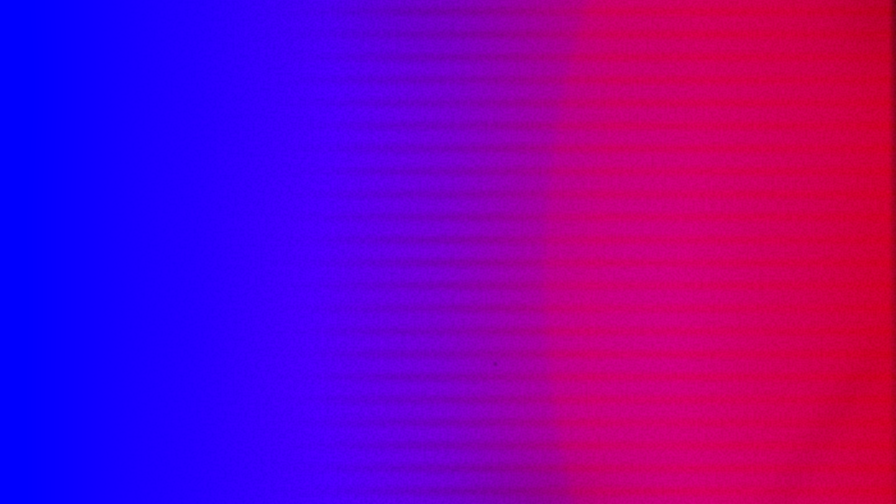
This background is drawn by a WebGL 2 fragment shader. Its source:

```glsl
#version 300 es
precision highp float;
// Blue to crimson screen glow with soft horizontal scan bands and fine grain.

uniform vec2 u_resolution;
out vec4 fragColor;

vec2 hashGradient(vec2 cell) {
    vec3 h = fract(cell.xyx * vec3(0.1031, 0.1030, 0.0973));
    h += dot(h, h.yzx + 33.33);
    float angle = 6.2832 * fract((h.x + h.y) * h.z);
    return vec2(cos(angle), sin(angle));
}

float gradientNoise(vec2 p) {
    vec2 cell = floor(p), f = fract(p);
    vec2 blend = f * f * f * (f * (f * 6.0 - 15.0) + 10.0);
    float a = dot(hashGradient(cell), f);
    float b = dot(hashGradient(cell + vec2(1, 0)), f - vec2(1, 0));
    float c = dot(hashGradient(cell + vec2(0, 1)), f - vec2(0, 1));
    float d = dot(hashGradient(cell + vec2(1, 1)), f - vec2(1, 1));
    return mix(mix(a, b, blend.x), mix(c, d, blend.x), blend.y);
}

float ramp(float from, float to, float x) {
    return clamp((x - from) / (to - from), 0.0, 1.0);
}

// Elliptical glow that falls off smoothly from its center.
float glow(vec2 p, vec2 center, vec2 radius) {
    vec2 d = (p - center) / radius;
    return exp(-dot(d, d));
}

vec3 horizontalGradient(float x) {
    vec3 color = mix(vec3(0.0, 0.0, 1.0), vec3(0.14, 0.0, 1.0), ramp(0.03, 0.22, x));
    color = mix(color, vec3(0.29, 0.0, 0.98), ramp(0.22, 0.36, x));
    color = mix(color, vec3(0.47, 0.0, 0.79), ramp(0.36, 0.50, x));
    color = mix(color, vec3(0.63, 0.0, 0.62), ramp(0.50, 0.59, x));
    color = mix(color, vec3(0.77, 0.0, 0.47), ramp(0.59, 0.67, x));
    color = mix(color, vec3(0.82, 0.0, 0.41), ramp(0.67, 0.77, x));
    color = mix(color, vec3(0.82, 0.0, 0.29), ramp(0.77, 0.91, x));
    return mix(color, vec3(0.81, 0.0, 0.17), ramp(0.91, 1.0, x));
}

void main() {
    vec2 uv = gl_FragCoord.xy / u_resolution;
    vec2 p = gl_FragCoord.xy / u_resolution.y;

    // Base gradient with a gently bowed, uneven boundary
    float bow = 0.012 * cos(6.2832 * (uv.y - 0.35)) * smoothstep(0.15, 0.4, uv.x);
    float drift = 0.012 * gradientNoise(p * vec2(2.0, 3.0));
    vec3 color = horizontalGradient(uv.x + bow + drift);

    // Magenta core, redder top right and shaded lower middle
    color.b += 0.05 * glow(uv, vec2(0.74, 0.38), vec2(0.11, 0.34));
    color.b -= 0.08 * glow(uv, vec2(0.78, 1.02), vec2(0.18, 0.28));
    color -= vec3(0.07, 0.0, 0.04) * glow(uv, vec2(0.60, 0.0), vec2(0.10, 0.10));
    color.b -= 0.08 * glow(uv, vec2(0.46, 1.02), vec2(0.13, 0.14));

    // Crisper crimson rim that leans right toward the top and bottom
    float rim = uv.x - 0.605 - 0.16 * pow(uv.y - 0.45, 2.0);
    float crimson = smoothstep(-0.006, 0.012, rim) * exp(-max(rim, 0.0) / 0.06);
    color += vec3(0.05, 0.0, -0.04) * crimson;

    // Scan bands: shallow dips in blue that appear right of the blue field
    float wave = 0.5 + 0.5 * cos(6.2832 * ((1.0 - uv.y) * 22.07 - 0.51));
    float band = wave * wave - 0.375;
    float strength = smoothstep(0.29, 0.48, uv.x) * (1.0 - 0.45 * smoothstep(0.72, 1.0, uv.x));
    strength *= 1.0 + 0.5 * gradientNoise(p * vec2(5.0, 9.0));
    float redShift = mix(-0.01, 0.02, smoothstep(0.56, 0.64, uv.x));
    color += band * strength * vec3(redShift, 0.0, -0.095);

    // Faint slanted shade in the lower right
    float slant = (uv.x - 0.94) - 0.36 * (uv.y - 0.20);
    color -= vec3(0.03, 0.0, 0.02) * exp(-pow(slant / 0.022, 2.0)) * smoothstep(0.42, 0.2, uv.y);

    // Thin dark right border, strongest at the top
    color *= 1.0 - 0.35 * smoothstep(0.99, 1.0, uv.x) * mix(0.3, 1.0, uv.y);
    color *= 1.0 - 0.10 * glow(uv, vec2(1.0, 1.0), vec2(0.08, 0.14));

    // Fine grain over a coarser mottling
    float grain = gradientNoise(p * 197.0 + 0.37) + 0.6 * gradientNoise(p * 93.0 + 17.0);
    color += grain * vec3(0.05, 0.0, 0.06) * smoothstep(0.05, 0.42, uv.x);

    // Small dark speck
    color *= 1.0 - 0.25 * glow(p, vec2(0.983, 0.278), vec2(0.004));

    fragColor = vec4(clamp(color, 0.0, 1.0), 1.0);
}
```
